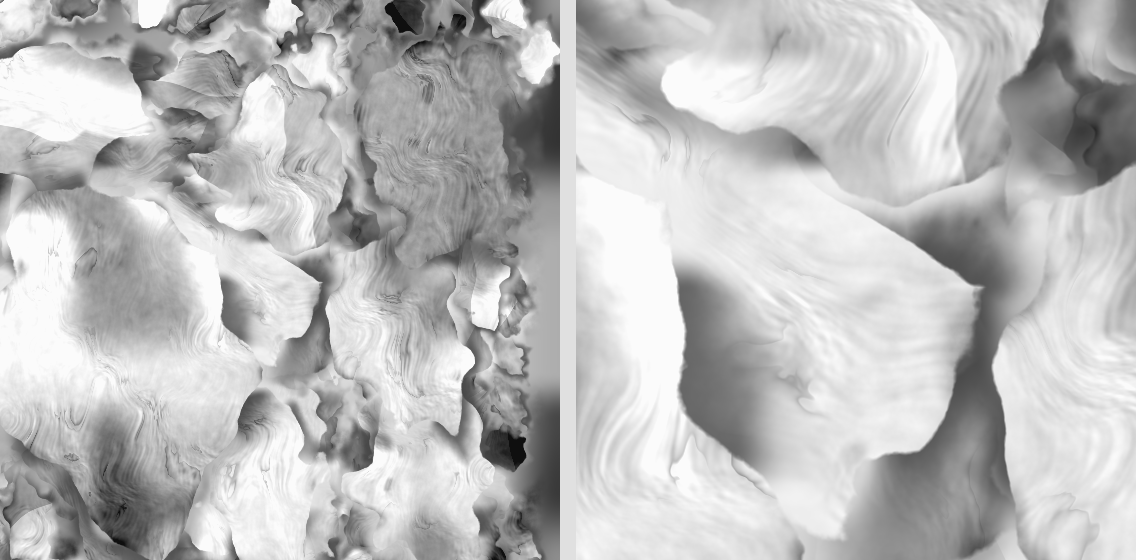
Left: the whole. Right: its middle third, enlarged.
This texture is drawn by a Shadertoy shader. Its source:

```glsl
#define SMALL_CELL 0.078
#define CELL_GROWTH 1.95
#define EDGE 0.0016
#define BRIGHT 1.0
#define DULL 0.66
#define CREVICE 0.27
#define SHADOW 0.46
#define LEDGE 0.42
#define RELIEF 1.5
#define GRIT 0.55

float hash(vec2 p) {
    return fract(sin(dot(p, vec2(127.1, 311.7))) * 43758.5453);
}

float noise(vec2 p) {
    vec2 i = floor(p), f = fract(p);
    f = f * f * (3.0 - 2.0 * f);
    vec2 e = vec2(0.0, 1.0);
    return mix(mix(hash(i), hash(i + e.yx), f.x),
               mix(hash(i + e.xy), hash(i + e.yy), f.x), f.y);
}

float fbm(vec2 p) {
    float sum = 0.0, amp = 0.5;
    for (int i = 0; i < 5; i++) {
        sum += amp * noise(p);
        p = mat2(1.6, 1.2, -1.2, 1.6) * p + 3.7;
        amp *= 0.5;
    }
    return sum / 0.97;
}

vec2 rotate(vec2 p, float a) {
    float c = cos(a), s = sin(a);
    return vec2(c * p.x + s * p.y, c * p.y - s * p.x);
}

// Irregular six-sided outline with chipped edges
float outline(vec2 q, vec2 size, vec2 id) {
    float d = -1.0, scale = min(size.x, size.y);
    for (int i = 0; i < 6; i++) {
        vec2 k = id + float(i) * 5.3;
        float a = (float(i) + 0.8 * hash(k)) * 1.0472;
        d = max(d, dot(q / size, vec2(cos(a), sin(a))) - mix(0.68, 1.0, hash(k + 2.7)));
    }
    d += 0.42 * (noise(q * 2.6 / scale + id * 7.0) - 0.5);
    return d * scale + 0.014 * (fbm(q * 38.0 + id) - 0.5);
}

// Broken rock face: facet, soft shadow, ledges, relief and grain
float rockFace(vec2 q, vec2 size, vec2 id, float d, float tone) {
    float tilt = 6.2832 * hash(id + 8.1);
    float side = dot(q / size, vec2(cos(tilt), sin(tilt)));
    side += 0.35 * (noise(q * 16.0 + id) - 0.5);
    float shade = tone - 0.06 * side;
    shade -= 0.2 * step(0.5, hash(id + 4.4)) * smoothstep(-0.012, 0.012, side - 0.22);
    shade -= SHADOW * smoothstep(0.52, 0.92, noise(q * 8.5 + id * 3.0));

    vec2 grainSpace = q * vec2(9.0, 19.0) + id * 2.3;
    if (size.y > size.x) grainSpace = q.yx * vec2(9.0, 19.0) + id * 2.3;
    grainSpace += 1.3 * noise(q * 17.0 + id);
    float height = fbm(grainSpace);
    float lit = height - fbm(grainSpace + vec2(0.035, 0.07));
    float rough = smoothstep(0.3, 0.65, noise(q * 13.0 + id * 5.0));
    shade += RELIEF * lit * mix(0.3, 1.0, rough);
    float rise = fract(height * 4.0);
    shade -= LEDGE * rough * exp(-9.0 * rise) * smoothstep(0.0, 0.07, rise)
           * smoothstep(0.35, 0.7, noise(q * 31.0 + id));

    // Stains, grain and dirty rim
    float speckle = fbm(q * 85.0 + id);
    shade += 0.16 * (speckle - 0.5) * (1.6 - tone);
    shade -= 0.5 * smoothstep(-0.018, 0.004, d) * smoothstep(0.5, 0.75, noise(q * 24.0 + id)) * speckle;
    return shade;
}

void drawStone(inout float shade, vec2 p, vec2 center, vec2 size, float angle, vec2 id, float tone) {
    vec2 q = rotate(p - center, angle);
    float d = outline(q, size, id);
    float reach = 0.25 * min(size.x, size.y) + 0.006;
    if (d > reach) return;
    // Smeared border, bright in places and dark in others
    float border = mix(CREVICE, tone * 0.93, smoothstep(0.28, 0.58, noise(p * 15.0 + id)));
    shade = mix(shade, border, 0.8 * smoothstep(reach, 0.0, d));
    if (d < EDGE)
        shade = mix(shade, rockFace(q, size, id, d, tone), smoothstep(EDGE, -EDGE, d));
}

// Soft filling with patches of dark grit
float filling(vec2 p) {
    float shade = mix(0.28, 0.8, smoothstep(0.15, 0.85, noise(p * 8.0 + 4.0)));
    shade -= 0.12 * smoothstep(0.85, 1.0, max(p.x, p.y));
    float grit = smoothstep(0.4, 0.65, noise(p * 11.0 + 21.0)) * smoothstep(0.98, 0.93, p.x);
    return shade + grit * (GRIT * (fbm(p * 55.0) - 0.5) - 0.05);
}

void mainImage(out vec4 fragColor, in vec2 fragCoord) {
    vec2 p = fragCoord / iResolution.xy;
    float shade = filling(p);

    // Scattered stones, small below large; large ones keep to the lower left
    float cell = SMALL_CELL;
    for (int layer = 0; layer < 3; layer++) {
        float rank = float(layer);
        vec2 limit = vec2(0.96, 0.99) - rank * vec2(0.06, 0.09);
        for (int j = 0; j < 9; j++) {
            vec2 slot = floor(p / cell) + vec2(float(j % 3), float(j / 3)) - 1.0;
            vec2 id = slot + 37.0 * rank + 11.0;
            vec2 jitter = vec2(hash(id), hash(id + 1.7)) - 0.5;
            vec2 center = (slot + 0.5 + 0.4 * jitter) * cell;
            if (any(greaterThan(center, limit)) || hash(id + 6.2) > 0.84 - 0.06 * rank) continue;
            bool flatLying = center.x < 0.45 && center.y > 0.45;
            vec2 size = flatLying ? vec2(0.74, 0.48) : vec2(0.46, 0.72);
            size *= cell * mix(0.75, 1.08, hash(id + 9.4));
            float tone = mix(DULL, BRIGHT, smoothstep(0.32, 0.55, hash(id + 3.1)));
            tone += 0.12 * (hash(id + 5.5) - 0.6);
            drawStone(shade, p, center, size, 1.1 * (hash(id + 7.3) - 0.5), id, tone);
        }
        cell *= CELL_GROWTH;
    }

    // Great slab, pale above and dim below
    float slabTone = mix(0.74, BRIGHT, smoothstep(0.18, 0.36, p.y));
    drawStone(shade, p, vec2(0.19, 0.32), vec2(0.25, 0.3), 0.05, vec2(5.0, 83.0), slabTone);

    fragColor = vec4(vec3(clamp(shade, 0.06, 0.985)), 1.0);
}
```
